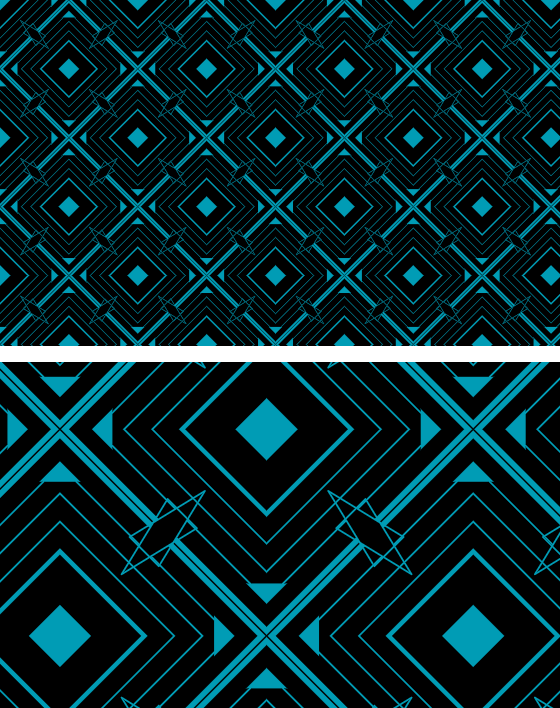
Top: the whole. Bottom: its middle third, enlarged.
A WebGL 2 fragment shader for this pattern:

```glsl
#version 300 es
precision highp float;
// Draws a lattice of nested cyan diamonds, crossed bands and slim star outlines on black.

uniform vec2 u_resolution;
out vec4 outColor;

const vec3 BACKGROUND = vec3(0.0);
const vec3 CYAN = vec3(0.0, 0.61, 0.71);

// Lengths are in units of half a repeat; radii are measured along the axes.
const float REPEATS_ACROSS = 4.065;
const float CORE_RADIUS = 0.151;
const float RING_RADIUS = 0.409;
const float RING_HALF_WIDTH = 0.0108;
const float FIRST_LINE_RADIUS = 0.553;
const float LINE_SPACING = 0.1365;
const int LINE_COUNT = 3;
const float LINE_HALF_WIDTH = 0.0043;
const float BAND_HALF_WIDTH = 0.031;
const float BAND_GAP_HALF_WIDTH = 0.0035;
const float WEDGE_BASE = 0.746;
const float WEDGE_TIP = 0.845;
const float STAR_TIP = 0.285;
const float STAR_BASE = 0.13;
const float STAR_HALF_WIDTH = 0.10;
const float SQRT_HALF = 0.70710678;

float pixelSize;

float fill(float d) {
    return clamp(0.5 - d / pixelSize, 0.0, 1.0);
}

// Exact coverage of a stroke, also when thinner than a pixel.
float stroke(float d, float halfWidth) {
    return fill(d - halfWidth) - fill(d + halfWidth);
}

float segmentDistance(vec2 p, vec2 a, vec2 b) {
    vec2 ab = b - a;
    return length(p - a - ab * clamp(dot(p - a, ab) / dot(ab, ab), 0.0, 1.0));
}

// Signed distance to a triangle with its tip on +x and its base on -x.
float triangleDistance(vec2 p) {
    p.y = abs(p.y);
    vec2 tip = vec2(STAR_TIP, 0.0);
    vec2 corner = vec2(-STAR_BASE, STAR_HALF_WIDTH);
    vec2 sideNormal = normalize(vec2(STAR_HALF_WIDTH, STAR_TIP + STAR_BASE));
    float d = min(segmentDistance(p, tip, corner),
                  segmentDistance(p, vec2(-STAR_BASE, 0.0), corner));
    bool inside = p.x > -STAR_BASE && dot(p - tip, sideNormal) < 0.0;
    return inside ? -d : d;
}

float diamondDistance(vec2 p, float radius) {
    return (p.x + p.y - radius) * SQRT_HALF;
}

void main() {
    float scale = 2.0 * REPEATS_ACROSS / u_resolution.x;
    pixelSize = scale;
    vec2 p = vec2(gl_FragCoord.x, u_resolution.y - gl_FragCoord.y) * scale;

    // Fold the staggered lattice into one quadrant of a diamond cell.
    vec2 cell = abs(mod(p + 1.0, 2.0) - 1.0);
    if (cell.x + cell.y > 1.0) cell = 1.0 - cell;

    // Bands along the cell borders, split by a fine dark seam.
    float border = diamondDistance(cell, 1.0);
    float ink = stroke(border, BAND_HALF_WIDTH) - stroke(border, BAND_GAP_HALF_WIDTH);

    // Concentric thin lines.
    for (int i = 0; i < LINE_COUNT; i++) {
        float radius = FIRST_LINE_RADIUS + float(i) * LINE_SPACING;
        ink = max(ink, stroke(diamondDistance(cell, radius), LINE_HALF_WIDTH));
    }

    // Wedges pointing at the crossings.
    float wedge = max(WEDGE_BASE - max(cell.x, cell.y), diamondDistance(cell, WEDGE_TIP));
    ink = max(ink, fill(wedge));

    // Solid core and heavy ring.
    ink = max(ink, fill(diamondDistance(cell, CORE_RADIUS)));
    ink = max(ink, stroke(diamondDistance(cell, RING_RADIUS), RING_HALF_WIDTH));

    // Two-triangle star across each band, with an empty heart.
    vec2 star = vec2(border, (cell.x - cell.y) * SQRT_HALF);
    float outward = triangleDistance(star);
    float inward = triangleDistance(vec2(-star.x, star.y));
    ink *= 1.0 - fill(max(outward, inward));
    ink = max(ink, stroke(outward, LINE_HALF_WIDTH));
    ink = max(ink, stroke(inward, LINE_HALF_WIDTH));

    outColor = vec4(mix(BACKGROUND, CYAN, ink), 1.0);
}
```
